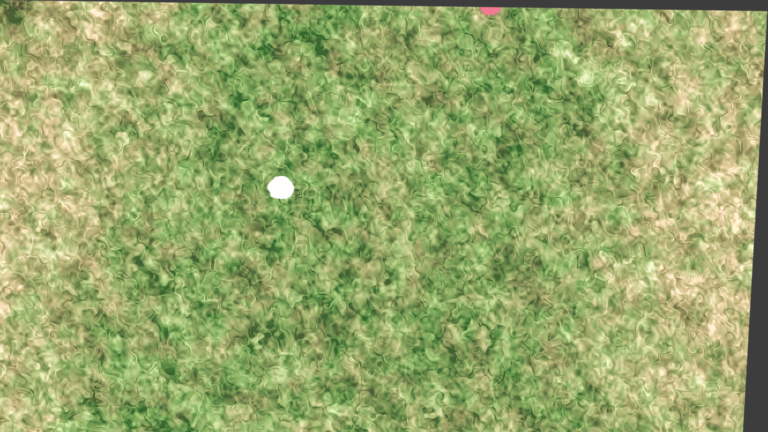
A Shadertoy shader for this texture:

```glsl
// Sunlit lawn seen from above: tufted grass, dry patches, two discs and a dark tilted surround.

const vec3 SHADE    = vec3(0.27, 0.38, 0.20);
const vec3 DEEP     = vec3(0.44, 0.53, 0.30);
const vec3 GRASS    = vec3(0.57, 0.64, 0.38);
const vec3 LIGHT    = vec3(0.69, 0.74, 0.48);
const vec3 PALE     = vec3(0.82, 0.84, 0.60);
const vec3 GLARE    = vec3(0.98, 0.98, 0.82);
const vec3 SURROUND = vec3(0.24, 0.24, 0.245);
const vec3 WHITE    = vec3(1.0, 0.995, 0.99);
const vec3 PINK     = vec3(0.95, 0.48, 0.58);
const vec3 DRY_TINT = vec3(0.055, -0.022, 0.015);  // added where dry, removed where lush

const float TUFT_SCALE  = 42.0;   // tufts per canvas height
const float BLADE_SCALE = 135.0;  // blades per canvas height
const float MEAN_TONE   = 1.36;   // position on the colour ramp
const float TOP_TILT    = 0.0145;
const float RIGHT_TILT  = 0.058;

float hash(vec2 p) {
    vec3 q = fract(vec3(p.xyx) * 0.1031);
    q += dot(q, q.yzx + 33.33);
    return fract((q.x + q.y) * q.z);
}

// Value noise, scaled to zero mean and roughly unit deviation.
float noise(vec2 p) {
    vec2 i = floor(p), f = fract(p);
    f = f * f * (3.0 - 2.0 * f);
    float low  = mix(hash(i), hash(i + vec2(1, 0)), f.x);
    float high = mix(hash(i + vec2(0, 1)), hash(i + vec2(1, 1)), f.x);
    return (mix(low, high, f.y) - 0.5) / 0.214;
}

// Soft cellular noise: x is the blended tuft tone, y the distance to the nearest tuft.
vec2 tufts(vec2 p) {
    vec2 cell = floor(p);
    float sum = 0.0, total = 0.0, nearest = 4.0;
    for (int y = -1; y <= 1; y++)
    for (int x = -1; x <= 1; x++) {
        vec2 c = cell + vec2(x, y);
        vec2 d = c + vec2(hash(c + 17.0), hash(c + 71.0)) - p;
        float d2 = dot(d, d), w = exp(-11.0 * d2);
        sum += w * hash(c + 139.0);
        total += w;
        nearest = min(nearest, d2);
    }
    return vec2(sum / total, sqrt(nearest));
}

vec3 ramp(float t) {
    vec3 c = mix(SHADE, DEEP, clamp(t + 1.0, 0.0, 1.0));
    c = mix(c, GRASS, clamp(t, 0.0, 1.0));
    c = mix(c, LIGHT, clamp(t - 1.0, 0.0, 1.0));
    c = mix(c, PALE, clamp(t - 2.0, 0.0, 1.0));
    return mix(c, GLARE, clamp((t - 3.0) / 1.3, 0.0, 1.0));
}

// Coverage of an ellipse with a slightly ragged rim.
float disc(vec2 p, vec2 centre, vec2 radii, float edge) {
    vec2 q = (p - centre) / radii;
    float rim = 1.0 + 0.03 * sin(5.0 * atan(q.y, q.x)) + 0.025 * noise(p * 110.0);
    float d = (length(q) - rim) * radii.y;
    return 1.0 - smoothstep(-edge, edge, d);
}

// Dry grass spreads from the upper left and along the right side.
float dryness(vec2 p, float aspect) {
    float patches = 0.6 * noise(p * 3.1 + 5.0) + 0.4 * noise(p * 7.3 + 20.0);
    float left  = 1.0 - smoothstep(-0.2, 0.24, p.x - 0.06 - 0.36 * p.y);
    float right = smoothstep(1.15, 1.72, p.x * 1.778 / aspect);
    return max(left, right) + 0.14 * patches;
}

vec3 lawn(vec2 p, float aspect) {
    float dry = dryness(p, aspect);
    vec2 warp = vec2(noise(p * 58.0), noise(p * 58.0 + 40.0)) * 0.006;
    vec2 lean = vec2(p.x + 0.25 * p.y, p.y * 0.82);
    vec2 tuft = tufts((lean + warp) * TUFT_SCALE);

    // Tone: tufts, shaded gaps, clumps and individual blades.
    float blades = noise((lean + warp) * BLADE_SCALE);
    float leaves = noise((p - warp) * 78.0 + 9.0);
    float clumps = noise(p * 17.0 + 3.0);
    float tone = MEAN_TONE + 2.0 * (tuft.x - 0.5) + 0.7 * (0.42 - tuft.y);
    tone += 0.47 * blades + 0.42 * leaves + 0.23 * clumps;
    tone += 1.05 * (dry - 0.34);

    // Shadow in the upper left corner.
    tone -= 2.2 * (1.0 - smoothstep(0.015, 0.11, length(p - vec2(0.02, 1.0))));

    // Hue drifts between lush green and straw.
    float straw = 1.1 * (dry - 0.4) + 0.38 * noise(p * 26.0 + 60.0) + 0.25 * noise(p * 64.0 + 80.0);
    return ramp(tone) + DRY_TINT * clamp(straw, -1.2, 1.3);
}

void mainImage(out vec4 fragColor, in vec2 fragCoord) {
    vec2 p = fragCoord / iResolution.y;
    float aspect = iResolution.x / iResolution.y;
    float edge = 1.0 / iResolution.y;

    vec3 color = lawn(p, aspect);
    color = mix(color, WHITE, disc(p, vec2(0.65, 0.565), vec2(0.030, 0.027), edge));
    color = mix(color, PINK, disc(p, vec2(1.135, 0.979), vec2(0.023, 0.014), edge));

    // Dark surround beyond the tilted top and right edges.
    float top   = p.y - (1.0 - TOP_TILT * p.x);
    float right = p.x - (aspect - RIGHT_TILT * (1.0 - p.y));
    color = mix(color, SURROUND, smoothstep(-edge, edge, max(top, right)));

    fragColor = vec4(clamp(color, 0.0, 1.0), 1.0);
}
```
